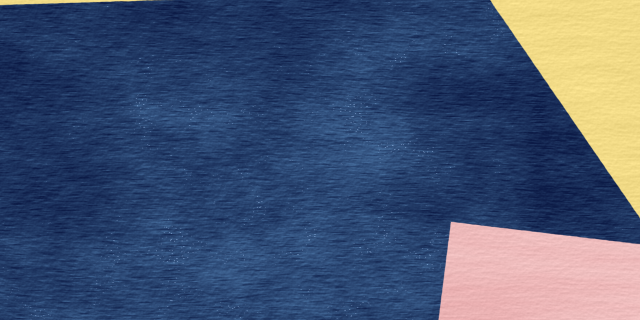
Write a WebGL 2 fragment shader that draws this background.

```glsl
#version 300 es
precision highp float;
// Brushed plaster wall: a deep blue field with a yellow corner, a thin yellow
// strip and a pink panel. Flat shapes come from line distances; the paint comes
// from soft glows, stretched cellular noise and a relief lit from above.

uniform vec2 u_resolution;
out vec4 outColor;

const vec3 DEEP_BLUE = vec3(0.075, 0.145, 0.315);
const vec3 MID_BLUE = vec3(0.14, 0.24, 0.41);
const vec3 PALE_BLUE = vec3(0.225, 0.36, 0.54);
const vec3 YELLOW = vec3(0.95, 0.86, 0.53);
const vec3 PINK = vec3(0.94, 0.75, 0.75);
const vec3 ROSE = vec3(0.89, 0.62, 0.63);

vec2 hash2(vec2 cell) {
    vec3 q = fract(cell.xyx * vec3(0.1031, 0.1030, 0.0973));
    q += dot(q, q.yzx + 33.33);
    return fract((q.xx + q.yz) * q.zy);
}

// Distance to the nearest scattered point
float cellular(vec2 p) {
    vec2 cell = floor(p), f = p - cell;
    float nearest = 2.0;
    for (int y = -1; y <= 1; y++) {
        for (int x = -1; x <= 1; x++) {
            vec2 neighbour = vec2(x, y);
            vec2 d = neighbour + hash2(cell + neighbour) - f;
            nearest = min(nearest, dot(d, d));
        }
    }
    return sqrt(nearest);
}

// Octaves of cellular noise, centred near zero
float layered(vec2 p, int octaves) {
    float sum = 0.0, gain = 0.6;
    for (int i = 0; i < octaves; i++) {
        sum += gain * (cellular(p) - 0.48);
        p = p * 2.03 + vec2(17.3, 9.1);
        gain *= 0.6;
    }
    return sum;
}

// Slow bend that makes the brush strokes wander
vec2 bend(vec2 p) {
    float sway = sin(p.x * 3.1 + p.y * 4.0) + 0.4 * sin(p.x * 6.3 - p.y * 9.0);
    return vec2(p.x, p.y + 0.010 * sway);
}

// Plaster height: bristle marks plus coarse and fine grain
float relief(vec2 p) {
    return 0.8 * layered(p * vec2(13.0, 75.0), 2) + 0.8 * layered(p * vec2(54.0, 72.0), 2);
}

// Short thin dashes left by the bristles
float dashes(vec2 p, vec2 density, float size) {
    return 1.0 - smoothstep(0.3 * size, size, cellular(p * density));
}

float glow(vec2 p, vec2 centre, vec2 radius) {
    vec2 d = (p - centre) / radius;
    return exp(-dot(d, d));
}

// Signed distance to the line a-b, positive on its right
float rightOf(vec2 p, vec2 a, vec2 b) {
    vec2 d = normalize(b - a);
    return dot(p - a, vec2(d.y, -d.x));
}

float cover(float dist, float softness) {
    return smoothstep(-softness, softness, dist);
}

// Broad light and dark areas of the blue field
float blueTone(vec2 p) {
    float tone = 0.47;
    tone += 0.40 * glow(p, vec2(1.12, 0.54), vec2(0.20, 0.17));
    tone += 0.30 * glow(p, vec2(0.58, 0.63), vec2(0.24, 0.06));
    tone += 0.28 * glow(p, vec2(1.33, 0.86), vec2(0.20, 0.08));
    tone += 0.30 * glow(p, vec2(0.72, 0.18), vec2(0.48, 0.20));
    tone += 0.18 * glow(p, vec2(1.20, 0.12), vec2(0.22, 0.18));
    tone -= 0.30 * glow(p, vec2(0.0, 0.68), vec2(0.28, 0.22));
    tone -= 0.32 * glow(p, vec2(0.20, 0.38), vec2(0.20, 0.14));
    tone -= 0.28 * glow(p, vec2(0.60, 0.98), vec2(0.70, 0.09));
    tone -= 0.42 * glow(p, vec2(1.80, 0.48), vec2(0.28, 0.32));
    tone -= 0.25 * glow(p, vec2(1.50, 0.70), vec2(0.22, 0.10));
    return tone - 0.22 * glow(p, vec2(1.28, 0.38), vec2(0.14, 0.10));
}

vec3 blueRamp(float t) {
    vec3 lower = mix(DEEP_BLUE, MID_BLUE, clamp(t * 2.0, -0.4, 1.0));
    return mix(lower, PALE_BLUE, clamp(t * 2.0 - 1.0, 0.0, 1.4));
}

void main() {
    vec2 p = gl_FragCoord.xy / u_resolution * vec2(2.0, 1.0);
    vec2 stroke = bend(p);
    float light = relief(stroke) - relief(stroke + vec2(-0.002, 0.005));
    float streaks = layered(stroke * vec2(2.8, 21.0), 3);
    float clouds = layered(p * vec2(4.5, 7.0) + 5.0, 3);

    // Blue field with dark scratches and clustered pale flecks
    float tone = blueTone(p) + 0.25 * streaks - 0.50 * clouds + 0.52 * light;
    tone -= 0.30 * dashes(stroke + 3.0, vec2(9.0, 85.0), 0.28);
    tone += 0.22 * dashes(stroke, vec2(16.0, 110.0), 0.32);
    vec3 color = blueRamp(tone);
    float cluster = smoothstep(-0.05, 0.25, layered(p * 9.0, 2));
    color += 0.20 * cluster * dashes(p, vec2(58.0, 76.0), 0.20) * smoothstep(0.3, 0.8, tone);

    // Painted shapes with slightly ragged edges
    float ragged = 0.002 * layered(p * 40.0, 2);
    float softness = 0.8 / u_resolution.y;
    float corner = rightOf(p, vec2(2.0, 0.318), vec2(1.531, 1.0));
    float strip = rightOf(p, vec2(0.52, 1.0), vec2(0.0, 0.984));
    float panel = min(rightOf(p, vec2(1.370, 0.0), vec2(1.409, 0.307)),
                      rightOf(p, vec2(1.409, 0.307), vec2(2.0, 0.237)));
    float yellowDist = max(corner, strip) + ragged;

    vec3 yellow = YELLOW + 0.07 * light + 0.05 * streaks;
    float blush = 0.12 + 0.4 * streaks + 0.4 * glow(p, vec2(1.43, 0.04), vec2(0.25, 0.10));
    vec3 pink = mix(PINK, ROSE, clamp(blush, 0.0, 1.0)) + 0.07 * light;
    color = mix(color, yellow, cover(yellowDist, softness));
    color = mix(color, pink, cover(panel + ragged, softness));
    outColor = vec4(clamp(color, 0.0, 1.0), 1.0);
}
```
